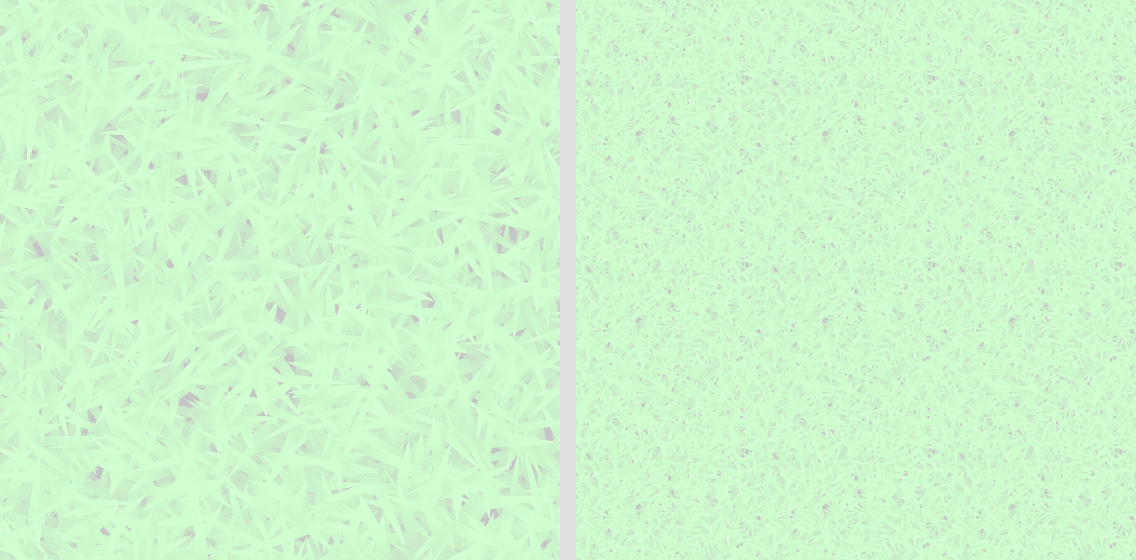
Left: one tile. Right: repeated 3 by 3.
This texture is drawn by a WebGL 2 fragment shader. Its source:

```glsl
#version 300 es
precision highp float;
// Draws a seamless mat of pale green pointed blades lying in all directions over grey ground.

uniform vec2 u_resolution;
out vec4 fragColor;

const int CELLS = 12;            // cells per side, wrapping at the canvas edges
const int BLADES_PER_CELL = 18;
const float GROUND = -0.2;       // height of the bare ground

// Three random values in 0..1 from an integer key
vec3 hash3(uvec3 v) {
    v = v * 1664525u + 1013904u;
    v.x += v.y * v.z; v.y += v.z * v.x; v.z += v.x * v.y;
    v ^= v >> 16u;
    v.x += v.y * v.z; v.y += v.z * v.x; v.z += v.x * v.y;
    return vec3(v >> 8u) / 16777216.0;
}

// Height of one blade at p (relative to its centre), rising from base to tip
float bladeHeight(vec2 p, float angle, vec3 shape, float pixel) {
    float len = mix(0.08, 0.162, shape.x);
    float width = mix(0.010, 0.018, shape.y);
    vec2 dir = vec2(cos(angle), sin(angle));
    float along = dot(p, dir) / len + 0.5;
    float across = abs(dot(p, vec2(-dir.y, dir.x)));
    if (along < 0.0 || along > 1.0) return GROUND;

    float halfWidth = width * (1.0 - along) * (0.6 + 1.2 * along);
    float cover = clamp((halfWidth - across) / pixel + 0.5, 0.0, 1.0);
    return mix(GROUND, 0.5 * shape.z + 0.5 * along, cover);
}

void main() {
    vec2 uv = gl_FragCoord.xy / u_resolution;
    float pixel = 1.0 / min(u_resolution.x, u_resolution.y);
    ivec2 home = ivec2(floor(uv * float(CELLS)));

    // Keep the highest blade among the neighbouring cells
    float height = GROUND;
    for (int y = -1; y <= 1; y++) {
        for (int x = -1; x <= 1; x++) {
            ivec2 cell = home + ivec2(x, y);
            uvec2 key = uvec2((cell + CELLS) % CELLS);
            for (int i = 0; i < BLADES_PER_CELL; i++) {
                vec3 place = hash3(uvec3(key, i));
                vec3 shape = hash3(uvec3(key, i + 100));
                vec2 centre = (vec2(cell) + place.xy) / float(CELLS);
                height = max(height, bladeHeight(uv - centre, 6.2832 * place.z, shape, pixel));
            }
        }
    }

    // Low parts fade to grey, the highest tips are slightly paler
    vec3 colour = mix(vec3(0.775, 0.77, 0.775), vec3(0.80, 1.0, 0.80), smoothstep(GROUND, 0.8, height));
    colour += vec3(0.035, 0.0, 0.035) * smoothstep(0.5, 1.0, height);
    fragColor = vec4(colour, 1.0);
}
```
